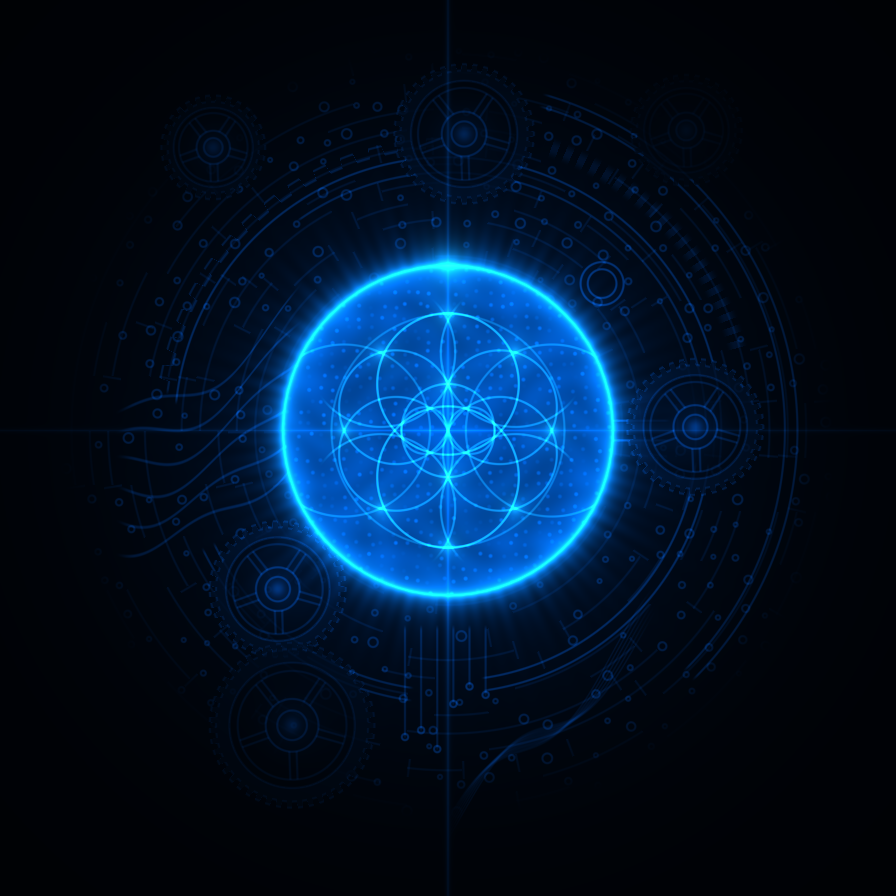
This background is drawn by a Shadertoy shader. Its source:

```glsl
// Glowing blue orb with a lattice of circles, over faint gears, arcs and circuits.
#define CENTRE vec2(.5, .5195)
#define RADIUS .184
#define WIDTH .001
#define RING .0205
#define DEEP vec3(0, .007, .02)
#define NAVY vec3(0, .06, .15)
#define INK vec3(.01, .18, .42)
#define AZURE vec3(0, .36, .82)
#define CYAN vec3(.12, .8, .96)
#define TAU 6.2832

float pixel;

float hash(vec2 p) {
  p = fract(p * vec2(.1031, .1137));
  p += dot(p, p.yx + 33.33);
  return fract((p.x + p.y) * p.x * 37.1);
}
float stroke(float d) {
  return 1. - smoothstep(WIDTH - pixel * .7, WIDTH + pixel, abs(d));
}
float circle(vec2 p, float x, float y, float r) {
  return stroke(length(p - vec2(x, y)) - r);
}
float span(float x, float lo, float hi, float soft) {
  return smoothstep(lo - soft, lo + soft, x) * (1. - smoothstep(hi - soft, hi + soft, x));
}
float sector(float a, float middle, float reach) {
  float away = abs(mod(a - middle + TAU / 2., TAU) - TAU / 2.);
  return 1. - smoothstep(reach - .03, reach, away);
}

// One jittered point per cell: distance and random value
vec2 cells(vec2 p) {
  vec2 id = floor(p);
  vec2 point = .25 + .5 * vec2(hash(id + 91.), hash(id + 157.));
  return vec2(length(p - id - point), hash(id + 215.));
}

// Gear: x is line light, y is body coverage
vec2 gear(vec2 p, float size) {
  float r = length(p), a = atan(p.y, p.x);
  float tooth = smoothstep(-.3, .3, cos(a * floor(size * 520.)));
  float edge = size - .007 + .007 * tooth;
  float body = 1. - smoothstep(edge - pixel, edge + pixel, r);
  float light = .55 * stroke(r - edge) + .2 * body * step(size * .76, r);
  light += .6 * stroke(abs(r - size * .71) - size * .05);
  light += stroke(abs(r - size * .25) - size * .07);
  float spoke = abs(sin(a * 2.5 + .7)) * r / 2.5;
  light += .65 * stroke(spoke - .004) * span(r, size * .32, size * .66, pixel);
  return vec2(light + exp(-r * r * 16e3) + .35 * exp(-r * r * 1200.), body);
}

// Broken concentric traces, radial links and dots
float circuits(vec2 p, float r, float a) {
  float ring = floor(r / RING), count = ring * 2. + 3.;
  float turn = (a / TAU + .5) * count;
  vec2 id = vec2(ring, floor(turn)), spot = cells(p * 32.);
  float trace = stroke((fract(r / RING) - .5) * RING) * step(.48, hash(id + 7.));
  trace += stroke(fract(turn) * TAU * r / count - .002) * step(.72, hash(id + 43.));
  float dots = stroke(spot.x / 32. - .0015 - .004 * spot.y * spot.y) * step(.4, spot.y);
  return (trace * .32 + dots * .7) * span(r, .2, .4, .04);
}

// Large arcs, toothed rim, wires and tendrils
float machinery(vec2 p, float r, float a) {
  float light = .9 * stroke(r - .305) * sector(a, 1.45, 1.6);
  light += .7 * stroke(r - .288) * sector(a, 1.1, 1.1);
  light += .75 * stroke(abs(r - .383) - .007) * sector(a, .25, 1.05);
  light += .9 * stroke(abs(r - .286) - .007) * sector(a, -.78, .66);
  light += .7 * stroke(abs(r - .297) - .007) * sector(a, -2.2, .5);
  float tooth = smoothstep(-.2, .2, cos(a * 62.));
  light += .6 * stroke(r - .316 - .01 * tooth) * sector(a, 2.3, .72);
  light += .35 * stroke((r - .336) / 6.) * step(0., cos(a * 130.)) * sector(a, .75, .5);
  light += circle(p, .172, .164, .024) + circle(p, .172, .164, .016);
  light += stroke(abs(p.y) - .011) * span(p.x, .185, .245, .004);
  float t = (p.x + .37) / .2, s = (p.x - .015) / .2;
  for (int i = 0; i < 6; i++) {
    float f = float(i) / 5., x = .09 * f - .048;
    float wave = mix(.02 - .15 * f, .145 - .175 * f, t * abs(t)) + .011 * sin(t * 8. + f * 4.);
    light += .65 * stroke((p.y - wave) * .75) * span(t, .05, .98, .06);
    float tail = .2 * s - .43 + .024 * sin(s * 6.3 + f) + .015 * f * s;
    light += .3 * stroke((p.y - tail) * .7) * span(s, 0., 1., .1);
    float end = -.27 - .1 * hash(vec2(i, 5));
    light += .6 * stroke(p.x - x) * span(p.y, end, -.22, .004) + circle(p, x, end, .0035);
  }
  return light;
}

// Overlapping circles with bright crossings
float lattice(vec2 p) {
  float r = length(p), light = .6 * stroke(r - .052) + .35 * stroke(r - .13);
  for (int k = 0; k < 4; k++) {
    vec2 q = p * vec2(k % 2 * 2 - 1, k / 2 * 2 - 1);
    light += .4 * circle(q, 0., .052, .079) + .55 * circle(q, .058, .026, .0635);
    light += .5 * circle(q, .075, .087, .083) * (1. - smoothstep(.12, .15, r));
    light += .2 * circle(q, .116, 0., .096) + .25 * circle(q, .026, 0., .026);
  }
  vec2 m = abs(p);
  vec4 nodes = vec4(length(m - vec2(.075, .087)), length(m - vec2(0, .129)),
    length(m - vec2(.116, 0)), length(m - vec2(0, .052)));
  return light + dot(exp(-nodes * 200.) + .3 * exp(-nodes * 60.), vec4(.8));
}

void mainImage(out vec4 fragColor, in vec2 fragCoord) {
  pixel = 1. / iResolution.y;
  vec2 p = (fragCoord - CENTRE * iResolution.xy) * pixel;
  float r = length(p), a = atan(p.y, p.x), rim = abs(r - RADIUS);
  // Machinery behind the orb
  float ink = circuits(p, r, a) + machinery(p, r, a);
  vec4 gears[6] = vec4[6](vec4(-.262, .316, .058, .5), vec4(.018, .331, .078, .65),
    vec4(.276, .004, .076, .9), vec4(-.19, -.177, .076, .85),
    vec4(-.174, -.329, .092, .5), vec4(.266, .335, .062, .22));
  for (int i = 0; i < 6; i++) {
    vec2 wheel = gear(p - gears[i].xy, gears[i].z);
    ink = ink * (1. - .8 * wheel.y) + wheel.x * gears[i].w;
  }
  vec3 color = DEEP + NAVY * exp(-r * r * 11.) + INK * ink * exp(-r * r * 3.5);
  // Corona with uneven rays
  float rays = .65 + .2 * sin(a * 37. + 2. * sin(a * 11.)) + .2 * sin(a * 83.);
  color += AZURE * (.75 * exp(-rim * 85.) + .3 * rays * exp(-rim * 28.));
  // Sphere interior
  vec2 fleck = cells(p * 75.);
  float mist = sin(p.x * 61. + 2. * sin(p.y * 47.)) * sin(p.y * 73. + 2. * sin(p.x * 39.));
  float fill = .78 + .1 * mist + .35 * pow(r / RADIUS, 7.) + .25 * exp(-r * 25.);
  fill += .4 * fleck.y * (1. - smoothstep(.05, .25, fleck.x));
  vec3 orb = AZURE * fill + CYAN * .65 * lattice(p);
  color = mix(orb, color, smoothstep(-pixel, pixel, r - RADIUS));
  // Rim and crossing beams
  color += CYAN * (.8 * exp(-rim * 420.) + .25 * exp(-rim * 95.));
  vec2 beam = exp(-abs(p) * 650. - abs(p.yx) * vec2(3.2, 4.5));
  color += AZURE * dot(beam, vec2(.8, .6));
  color += CYAN * .6 * exp(-length(p - vec2(0, RADIUS)) * 75.);
  fragColor = vec4(min(color, 1.), 1);
}
```
